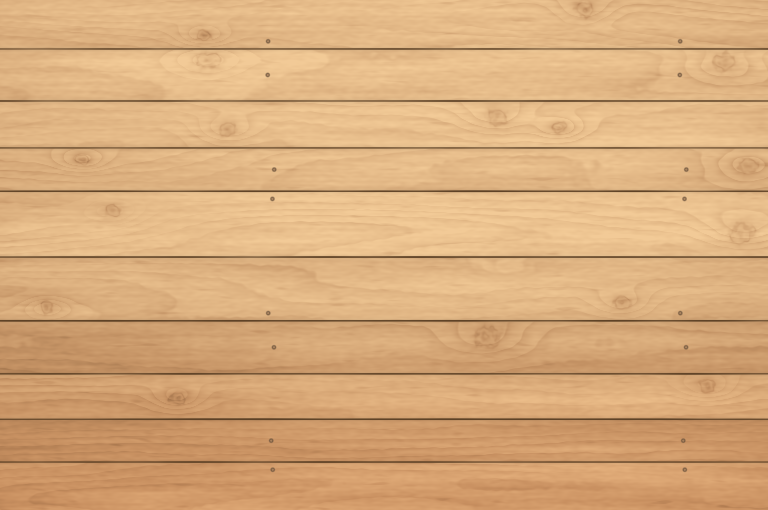
A Shadertoy shader for this texture:

```glsl
#define PLANKS 10
#define KNOTS 3
#define GAP_HALF 0.0015
#define SCREW_RADIUS 0.0042
#define SCREW_INSET 0.0150
#define RING_DENSITY 24.0
#define RING_DEPTH 0.20
#define FIBRE_DEPTH 0.10
#define STREAK_DEPTH 0.24
#define KNOT_CHANCE 0.66

const vec3 PALE = vec3(0.93, 0.77, 0.57);
const vec3 TAN = vec3(0.77, 0.58, 0.40);
const vec3 BROWN = vec3(0.54, 0.38, 0.24);
const vec3 GAP_COLOR = vec3(0.37, 0.26, 0.15);
const vec3 SCREW_COLOR = vec3(0.56, 0.43, 0.31);

// Plank seams and darkness, listed from the bottom up
const float SEAM[PLANKS + 1] = float[](0.0, 0.094, 0.178, 0.267, 0.371,
    0.496, 0.625, 0.710, 0.802, 0.904, 1.0);
const float TONE[PLANKS] = float[](0.15, 0.29, 0.13, 0.26, 0.09,
    -0.04, 0.06, -0.02, -0.06, 0.0);

vec2 hash2(vec2 p) {
    p = vec2(dot(p, vec2(127.1, 311.7)), dot(p, vec2(269.5, 183.3)));
    return fract(sin(p) * 43758.5);
}

float corner(vec2 cell, vec2 f, vec2 o) {
    return dot(hash2(cell + o) * 2.0 - 1.0, f - o);
}

// Gradient noise, roughly -0.7 to 0.7
float noise(vec2 p) {
    vec2 i = floor(p), f = p - i;
    vec2 u = f * f * f * (f * (f * 6.0 - 15.0) + 10.0);
    return mix(mix(corner(i, f, vec2(0, 0)), corner(i, f, vec2(1, 0)), u.x),
               mix(corner(i, f, vec2(0, 1)), corner(i, f, vec2(1, 1)), u.x), u.y);
}

// Returns growth ring height (x) and knot darkness (y)
vec2 growth(vec2 p, vec2 q, float id, float lo, float hi, float aspect) {
    float rings = p.y * RING_DENSITY + 6.5 * noise(q * vec2(1.1, 9.0))
                + 0.5 * noise(q * vec2(6.0, 22.0)) + 0.15 * noise(q * 50.0);
    float dark = 0.0;
    for (int k = 0; k < KNOTS; k++) {
        vec2 h = hash2(vec2(id + 3.0, float(k) * 5.0 + 1.0));
        vec2 g = hash2(h * 31.0 + id);
        float present = step(g.x, KNOT_CHANCE);
        vec2 c = vec2((float(k) + h.x) * aspect / float(KNOTS),
                      mix(lo, hi, 0.2 + 0.6 * h.y));
        vec2 d = (p - c) / mix(0.009, 0.020, g.y) / vec2(1.3, 1.0);
        float r = length(d) + 0.7 * noise(p * 50.0 + id) + 0.4 * noise(p * 110.0);
        rings += present * 3.0 * exp(-0.2 * dot(d * vec2(0.4, 1.0), d));
        float patches = 0.75 + 0.8 * noise(p * vec2(55.0, 110.0) + id);
        float core = 0.22 * exp(-r * r * 9.0) + 0.18 * exp(-r * r * 0.5);
        float rim = 0.20 * exp(-pow((r - 0.9) * 5.0, 2.0));
        dark += present * (core + rim) * patches;
    }
    return vec2(rings, dark);
}

vec3 woodRamp(float s) {
    return s < 0.5 ? mix(PALE, TAN, max(s, -0.06) * 2.0)
                   : mix(TAN, BROWN, min(s * 2.0 - 1.0, 1.2));
}

void mainImage(out vec4 fragColor, in vec2 fragCoord) {
    float px = 1.0 / iResolution.y;
    float aspect = iResolution.x * px;
    vec2 p = fragCoord * px;

    // Locate the plank
    int row = 0;
    for (int i = 1; i < PLANKS; i++) if (p.y > SEAM[i]) row = i;
    float lo = SEAM[row], hi = SEAM[row + 1], id = float(row);
    vec2 q = p + id * vec2(7.3, 3.1);

    // Rings: each line is sharp on one side and fades on the other
    vec2 grain = growth(p, q, id, lo, hi, aspect);
    float fade = 1.0 - smoothstep(0.2, 0.7, fwidth(grain.x));
    float phase = fract(grain.x);
    float ring = pow(phase, 3.0) * (1.0 - smoothstep(0.88, 1.0, phase));
    float ringStrength = max(0.0, 0.8 + 1.3 * noise(q * vec2(2.0, 12.0) + 40.0));
    float s = TONE[row] + grain.y + RING_DEPTH * ring * fade * ringStrength;

    // Streaks, fibres and short pores
    s += STREAK_DEPTH * noise(q * vec2(1.1, 15.0) + 9.0);
    s += 0.6 * STREAK_DEPTH * noise(q * vec2(2.2, 42.0) + 3.0);
    s += FIBRE_DEPTH * noise(q * vec2(12.0, 130.0));
    s += FIBRE_DEPTH * noise(q * vec2(50.0, 170.0) + 5.0);
    float pore = smoothstep(0.25, 0.55, noise(q * vec2(18.0, 110.0) + 20.0));
    s += 0.12 * pore;

    // Darker margins, warmer toward the floor
    vec2 v = p / vec2(aspect, 1.0) - vec2(0.57, 0.60);
    s += 0.48 * dot(v, v);
    vec3 color = woodRamp(s);
    color *= mix(vec3(1.02, 0.97, 0.94), vec3(1.0), smoothstep(0.0, 0.4, p.y));

    // Soft, uneven seams
    float below = row > 0 ? p.y - lo : 1.0;
    float above = row < PLANKS - 1 ? hi - p.y : 1.0;
    float gap = min(below, above);
    float seamId = below < above ? id : id + 1.0;
    float wear = noise(vec2(p.x * 7.0, seamId * 3.7));
    float width = GAP_HALF * (1.0 + 0.5 * wear);
    float depth = mix(0.72, 1.0, hash2(vec2(seamId, 2.0)).x) + 0.25 * wear;
    float line = 1.0 - smoothstep(width - 0.6 * px, width + 0.6 * px, gap);
    color *= 1.0 - 0.12 * exp(-gap / 0.003);
    color = mix(color, GAP_COLOR, line * clamp(depth, 0.0, 1.0));

    // Screws in two columns, in a five-plank cycle with one bare plank
    float k = mod(id, 5.0);
    float level = 0.5 - 0.5 * trunc((k - 2.0) * 0.5);
    float screwY = mix(lo + SCREW_INSET, hi - SCREW_INSET, level);
    for (int i = 0; i < 2; i++) {
        float jitter = 0.016 * (hash2(vec2(id, 8.0)).x - 0.5);
        float d = length(p - vec2(0.532 + 0.808 * float(i) + jitter, screwY));
        float head = 1.0 - smoothstep(-px, px, d - SCREW_RADIUS);
        vec3 metal = SCREW_COLOR * mix(1.15, 0.75, smoothstep(0.2, 0.8, d / SCREW_RADIUS));
        if (k != 2.0) color = mix(color, metal, 0.9 * head);
    }
    fragColor = vec4(clamp(color, 0.0, 1.0), 1.0);
}
```
